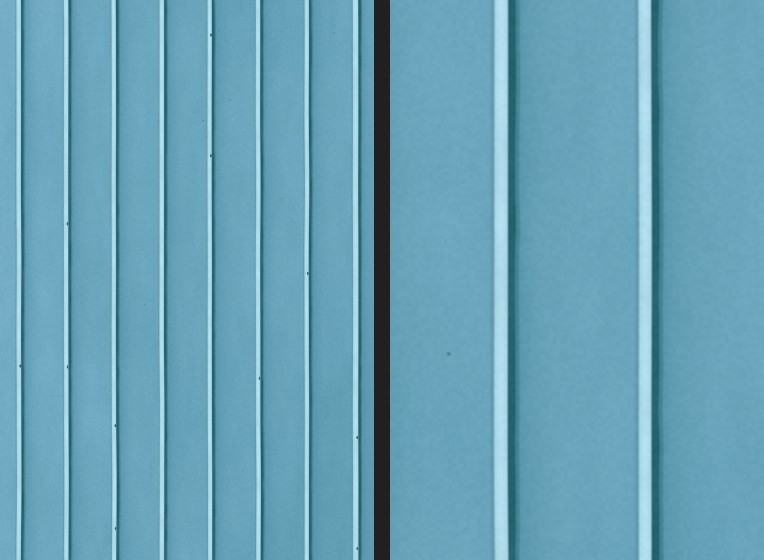
Left, the full canvas; right, a detail of the centre.
Write a Shadertoy shader that draws this texture.

```glsl
// Painted metal cladding: eight vertical raised ribs over blue-teal panels.
// Each rib is a lit strip with a dark groove and a fading shadow on its right;
// value noise adds mottled paint, fine grain, wavering edges and small chips.

float hash(vec2 p) {
    vec3 q = fract(p.xyx * vec3(0.1031, 0.1030, 0.0973));
    q += dot(q, q.yzx + 33.33);
    return fract((q.x + q.y) * q.z);
}

float noise(vec2 p) {
    vec2 i = floor(p), f = fract(p);
    f = f * f * (3.0 - 2.0 * f);
    return mix(mix(hash(i), hash(i + vec2(1, 0)), f.x),
               mix(hash(i + vec2(0, 1)), hash(i + vec2(1, 1)), f.x), f.y);
}

float fbm(vec2 p) {
    float sum = 0.0, gain = 0.5;
    for (int k = 0; k < 4; k++) {
        sum += gain * noise(p);
        p = p * 2.03 + 17.0;
        gain *= 0.5;
    }
    return sum;
}

// Smooth-edged strip covering a..b
float strip(float x, float a, float b, float soft) {
    return smoothstep(a - soft, a + soft, x) - smoothstep(b - soft, b + soft, x);
}

void mainImage(out vec4 fragColor, in vec2 fragCoord) {
    vec2 p = fragCoord / iResolution.x;
    float height = fragCoord.y / iResolution.y;
    float soft = max(0.75 / iResolution.x, 0.0014);

    vec3 skyBlue = vec3(0.46, 0.68, 0.78);
    vec3 teal = vec3(0.385, 0.625, 0.71);
    vec3 shade = vec3(0.32, 0.56, 0.64);
    vec3 groove = vec3(0.13, 0.38, 0.42);
    vec3 highlight = vec3(0.69, 0.87, 0.93);

    // Panels: bluer at upper left, greener at lower right, with cloudy paint
    float cloud = fbm(p * vec2(4.0, 2.5) + 3.0) - 0.47;
    float drift = 0.25 + 0.65 * p.x - 0.3 * (height - 0.5) + 1.1 * cloud;
    vec3 color = mix(skyBlue, teal, clamp(drift, 0.0, 1.0));
    color += 0.03 * (fbm(p * vec2(45.0, 14.0)) - 0.47);

    // Ribs, spaced slightly wider towards the right
    for (int k = 0; k < 8; k++) {
        float i = float(k);
        float waver = 0.0016 * (noise(vec2(i * 9.0, p.y * 5.0)) - 0.5);
        float x = p.x - (0.0505 + 0.1265 * i + 0.0003 * i * i) - waver
                + 0.002 * (height - 0.5) * hash(vec2(i, 5.0));
        float halfWidth = 0.0054 + 0.0008 * hash(vec2(i, 2.0)) + (k == 7 ? 0.0015 : 0.0);
        float wear = noise(vec2(i * 7.0 + 2.0, p.y * 30.0));

        // Shadow fading to the right, and a faint crease on the left
        float fade = exp(-max(x - 0.013, 0.0) / 0.019) * step(0.0, x);
        color = mix(color, shade, 0.8 * fade);
        color = mix(color, shade, 0.45 * strip(x, -halfWidth - 0.0035, -halfWidth, soft));

        // Groove with a softer outer edge
        float edge = halfWidth + 0.0062 + 0.0012 * wear;
        color = mix(color, vec3(0.24, 0.49, 0.55), 0.75 * strip(x, halfWidth, edge + 0.0035, soft));
        color = mix(color, groove, (0.82 + 0.18 * wear) * strip(x, halfWidth, edge, soft));

        // Lit face, brightest near its middle
        float roundness = 1.0 - 0.07 * pow(min(abs(x) / halfWidth, 1.0), 2.0);
        vec3 face = highlight * roundness * (0.98 + 0.04 * wear);
        color = mix(color, face, strip(x, -halfWidth, halfWidth, soft));

        // Sparse paint chips along the right edge of the face
        float row = floor(p.y * 16.0);
        if (hash(vec2(row, i + 40.0)) > 0.94) {
            float chipY = (row + 0.2 + 0.6 * hash(vec2(i, row))) / 16.0;
            float chip = length(vec2(x - 0.6 * halfWidth, 0.5 * (p.y - chipY)));
            color = mix(color, groove * 0.6, 0.8 * (1.0 - smoothstep(0.0008, 0.0032, chip)));
        }
    }

    // Rare specks on the panels
    vec2 cell = floor(p * 14.0);
    if (hash(cell + 71.0) > 0.96) {
        vec2 center = (cell + 0.2 + 0.6 * vec2(hash(cell), hash(cell + 9.0))) / 14.0;
        float speck = 1.0 - smoothstep(0.0005, 0.0028, length(p - center));
        color = mix(color, groove, 0.5 * speck);
    }

    // Fine grain
    color += 0.022 * (noise(p * 300.0) - 0.5);
    fragColor = vec4(clamp(color, 0.0, 1.0), 1.0);
}
```
